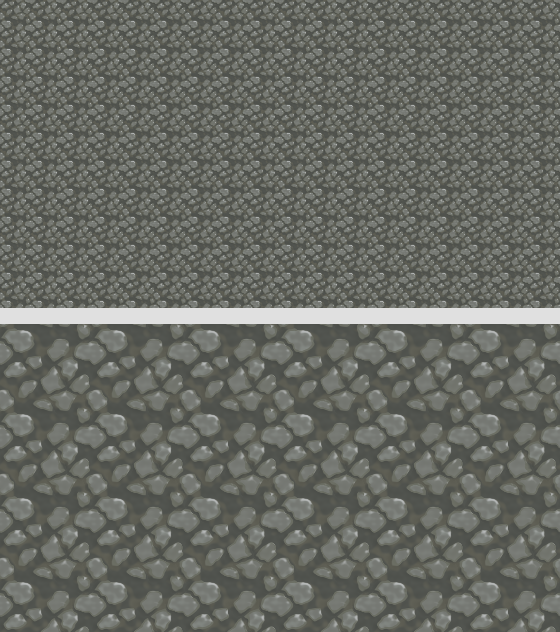
Top, the full canvas; bottom, a detail of the centre.
Reproduce this texture procedurally as a Shadertoy shader.

```glsl
const vec2 REPEATS = vec2(18.0, 11.0);   // tiles across and down
const int STONES = 13;                   // stones in each tile
const vec2 LATTICE = vec2(1.0, 5.0) / 13.0;   // slanted lattice step, wraps in the tile
const float GRAIN = 14.0;                // noise lattice steps per tile
const float JITTER = 0.5;
const float MIN_SIZE = 0.32;
const float MAX_SIZE = 0.68;
const float GAP = 0.06;                  // mortar left between touching stones
const float RIM_WIDTH = 0.12;
const float TILT = 0.7;                  // mean stone direction in radians
const float TILT_SPREAD = 2.2;
const vec2 LIGHT_DIR = vec2(0.7, 0.7);

const vec3 MORTAR_DARK = vec3(0.315, 0.325, 0.305);
const vec3 MORTAR_OLIVE = vec3(0.37, 0.37, 0.33);
const vec3 STONE_EDGE = vec3(0.42, 0.43, 0.39);
const vec3 STONE_FACE = vec3(0.465, 0.475, 0.455);
const vec3 STONE_PALE = vec3(0.52, 0.54, 0.52);
const vec3 GLINT = vec3(0.71, 0.72, 0.72);

vec2 hash2(vec2 p) {
    vec3 q = fract(vec3(p.xyx) * vec3(0.1031, 0.1030, 0.0973));
    q += dot(q, q.yzx + 33.33);
    return fract((q.xx + q.yz) * q.zy);
}

// Gradient noise that wraps after a whole number of lattice steps
float latticeDot(vec2 cell, vec2 corner, vec2 f, float period) {
    float angle = 6.2832 * hash2(mod(cell + corner, period) * 13.0 + 7.0).x;
    return dot(vec2(cos(angle), sin(angle)), f - corner);
}

float gradientNoise(vec2 p, float period) {
    vec2 i = floor(p), f = fract(p);
    vec2 u = f * f * f * (f * (f * 6.0 - 15.0) + 10.0);
    float low = mix(latticeDot(i, vec2(0, 0), f, period),
                    latticeDot(i, vec2(1, 0), f, period), u.x);
    float high = mix(latticeDot(i, vec2(0, 1), f, period),
                     latticeDot(i, vec2(1, 1), f, period), u.x);
    return mix(low, high, u.y);
}

// Nearest stone: x = signed distance, y = facing to the light, z = tone
vec3 nearestStone(vec2 tile, float spacing) {
    vec3 best = vec3(9.0, 0.0, 0.0);
    float second = 9.0;
    for (int i = 0; i < STONES; i++) {
        float id = float(i) * 17.0;
        vec2 place = hash2(vec2(id, 3.0));
        vec2 shape = hash2(vec2(id, 41.0));
        vec2 tone = hash2(vec2(id, 83.0));

        // Offset from the closest wrapped copy, in stone spacings
        vec2 d = tile - float(i) * LATTICE - JITTER * spacing * (place - 0.5);
        d = (d - floor(d + 0.5)) / spacing;
        float turn = TILT + TILT_SPREAD * (shape.x - 0.5);
        vec2 axis = vec2(cos(turn), sin(turn));
        vec2 local = vec2(dot(d, axis), dot(d, vec2(-axis.y, axis.x)));

        // Elongated, slightly angular outline
        float size = mix(MIN_SIZE, MAX_SIZE, shape.y);
        vec2 radius = size * vec2(1.0, mix(0.45, 0.95, tone.x));
        float around = atan(local.y, local.x);
        float wobble = 1.0 + 0.09 * sin(3.0 * around + 6.2832 * tone.y)
                     + 0.06 * sin(5.0 * around + 6.2832 * place.x);
        float dist = (length(local / radius) - wobble) * radius.y;
        float facing = dot(d, LIGHT_DIR) / max(length(d), 0.001);
        if (dist < best.x) {
            second = best.x;
            best = vec3(dist, facing, tone.y);
        } else {
            second = min(second, dist);
        }
    }
    best.x = max(best.x, 0.5 * (best.x - second) + GAP);
    return best;
}

void mainImage(out vec4 fragColor, in vec2 fragCoord) {
    vec2 tile = fragCoord / iResolution.xy * REPEATS;
    float spacing = inversesqrt(float(STONES));
    vec2 pixel = REPEATS / (spacing * iResolution.xy);
    float soft = 0.5 * max(pixel.x, pixel.y);

    float grain = gradientNoise(tile * GRAIN, GRAIN);
    float patches = gradientNoise(tile * GRAIN * 0.5 + 0.37, GRAIN * 0.5);
    vec3 stone = nearestStone(tile + 0.1 * spacing * grain, spacing);

    // Mortar with olive flecks
    vec3 color = mix(MORTAR_DARK, MORTAR_OLIVE, smoothstep(0.0, 0.3, patches));

    // Flat stone face inside a dull edge, some stones duller than others
    float inner = smoothstep(-soft, soft, -stone.x - RIM_WIDTH * 0.6);
    float pale = stone.z * smoothstep(-0.2, 0.5, patches + grain);
    vec3 face = mix(STONE_FACE, STONE_PALE, pale);
    face = mix(STONE_EDGE, face, inner * smoothstep(0.0, 0.25, stone.z + 0.05));

    // Broken bright rim on the lit side
    float rim = 1.0 - smoothstep(0.0, RIM_WIDTH + soft, abs(stone.x + RIM_WIDTH * 0.5));
    float lit = smoothstep(0.45, 0.95, stone.y) * smoothstep(-0.1, 0.3, grain);
    face = mix(face, GLINT, rim * lit);

    // Shadow on the far side, then the stone over the mortar
    float shade = (1.0 - smoothstep(0.0, 0.2, stone.x)) * smoothstep(0.0, 0.8, -stone.y);
    color *= 1.0 - 0.06 * shade;
    color = mix(color, face, 1.0 - smoothstep(-soft, soft, stone.x));
    color += 0.02 * grain;
    fragColor = vec4(color, 1.0);
}
```
